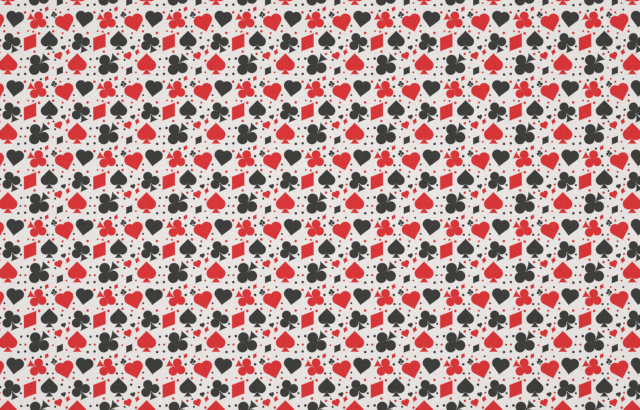
Give the GLSL for this pattern, as a WebGL 2 fragment shader.

```glsl
#version 300 es
precision highp float;
// Printed playing-card suits: a square tile of eight large and six small suits,
// each a signed distance shape, wrapped across the canvas. Hashed dots fill the
// gaps between suits, and a fine grain gives the surface a paper feel.

uniform vec2 u_resolution;
out vec4 fragColor;

const float TILES_ACROSS = 9.225;
const vec2 TILE_OFFSET = vec2(0.433, 0.30);
const float DOT_GRID = 10.0;

const vec3 PAPER = vec3(0.905, 0.89, 0.88);
const vec3 BLACK = vec3(0.24, 0.24, 0.235);
const vec3 RED = vec3(0.84, 0.21, 0.22);

const int DIAMOND = 0, SPADE = 1, CLUB = 2, HEART = 3;

// Placement: centre x, centre y, half size, angle. Kind: suit, 1 if red.
const vec4 LARGE[8] = vec4[8](
  vec4(0.0, 0.0, 0.155, -0.6), vec4(0.277, 0.03, 0.135, 0.0),
  vec4(0.725, 0.0, 0.145, 0.4), vec4(0.11, 0.31, 0.14, -2.04),
  vec4(0.505, 0.275, 0.13, 0.3), vec4(0.78, 0.33, 0.122, -0.15),
  vec4(0.12, -0.33, 0.17, 2.4), vec4(0.68, -0.31, 0.15, 0.0));
const ivec2 LARGE_KIND[8] = ivec2[8](
  ivec2(DIAMOND, 1), ivec2(SPADE, 0), ivec2(CLUB, 0), ivec2(CLUB, 1),
  ivec2(HEART, 1), ivec2(HEART, 0), ivec2(CLUB, 0), ivec2(SPADE, 1));
const vec4 SMALL[6] = vec4[6](
  vec4(0.415, -0.2, 0.056, 0.4), vec4(0.43, -0.41, 0.075, -0.6),
  vec4(0.545, -0.14, 0.045, -0.3), vec4(0.485, -0.08, 0.034, 0.3),
  vec4(0.345, 0.4, 0.045, 0.2), vec4(0.24, 0.48, 0.042, -0.5));
const ivec2 SMALL_KIND[6] = ivec2[6](
  ivec2(HEART, 1), ivec2(DIAMOND, 0), ivec2(DIAMOND, 1),
  ivec2(HEART, 0), ivec2(CLUB, 0), ivec2(DIAMOND, 1));

vec2 hash22(vec2 p) {
  vec3 q = fract(p.xyx * vec3(0.1031, 0.1030, 0.0973));
  q += dot(q, q.yzx + 33.33);
  return fract((q.xx + q.yz) * q.zy);
}

// Suit shapes, each filling about -1 to 1
float diamondShape(vec2 p) {
  const vec2 halfSize = vec2(0.7, 1.0);
  return (dot(abs(p), halfSize.yx) - halfSize.x * halfSize.y) / length(halfSize);
}

// Heart with its tip at the origin and its top near y = 1.1
float heartShape(vec2 p) {
  p.x = abs(p.x);
  if (p.x + p.y > 1.0) return length(p - vec2(0.25, 0.75)) - 0.35355;
  vec2 toNotch = p - vec2(0.0, 1.0);
  vec2 toSide = p - 0.5 * max(p.x + p.y, 0.0);
  return sqrt(min(dot(toNotch, toNotch), dot(toSide, toSide))) * sign(p.x - p.y);
}

float stemShape(vec2 p) {
  float t = clamp((-0.25 - p.y) / 0.75, 0.0, 1.0);
  float halfWidth = 0.07 + 0.32 * t * t;
  return max((abs(p.x) - halfWidth) * 0.8, max(-1.0 - p.y, p.y + 0.1));
}

float spadeShape(vec2 p) {
  float body = heartShape(vec2(p.x, 1.0 - p.y) / 1.5) * 1.5;
  return min(body, stemShape(p));
}

float clubShape(vec2 p) {
  vec2 side = vec2(abs(p.x), p.y);
  float lobes = min(length(p - vec2(0.0, 0.5)), length(side - vec2(0.48, -0.14))) - 0.45;
  return min(min(lobes, length(p) - 0.2), stemShape(p));
}

float suitShape(vec2 p, int suit) {
  if (suit == DIAMOND) return diamondShape(p);
  if (suit == SPADE) return spadeShape(p);
  if (suit == CLUB) return clubShape(p);
  return heartShape(p * 0.58 + vec2(0.0, 0.55)) / 0.58;
}

// Distance to one wrapped suit, and its ink (0 black, 1 red)
vec2 placedSuit(vec2 p, vec4 place, ivec2 kind) {
  vec2 d = p - place.xy;
  d -= floor(d + 0.5);
  float c = cos(place.w), s = sin(place.w);
  vec2 local = vec2(c * d.x + s * d.y, c * d.y - s * d.x) / place.z;
  return vec2(suitShape(local, kind.x) * place.z, float(kind.y));
}

vec2 closer(vec2 a, vec2 b) { return a.x < b.x ? a : b; }

vec2 nearestSuit(vec2 p) {
  vec2 best = vec2(1.0, 0.0);
  for (int i = 0; i < 8; i++) best = closer(best, placedSuit(p, LARGE[i], LARGE_KIND[i]));
  for (int i = 0; i < 6; i++) best = closer(best, placedSuit(p, SMALL[i], SMALL_KIND[i]));
  return best;
}

// One jittered dot per grid cell, kept only where the paper is clear
vec2 nearestDot(vec2 p) {
  vec2 cell = floor(p * DOT_GRID);
  vec2 seed = mod(cell, DOT_GRID);
  vec2 centre = (cell + 0.5 + 0.5 * (hash22(seed + 3.0) - 0.5)) / DOT_GRID;
  vec2 pick = hash22(seed + 41.0);
  if (nearestSuit(centre).x < 0.032) return vec2(1.0, 0.0);
  return vec2(length(p - centre) - mix(0.011, 0.018, pick.x), step(0.5, pick.y));
}

void main() {
  vec2 uv = gl_FragCoord.xy / u_resolution.x;
  vec2 p = uv * TILES_ACROSS - TILE_OFFSET;
  float edge = 0.85 * TILES_ACROSS / u_resolution.x;

  vec2 mark = closer(nearestSuit(p), nearestDot(p));
  vec3 ink = mix(BLACK, RED, mark.y);
  vec3 color = mix(ink, PAPER, smoothstep(-edge, edge, mark.x));

  // Paper grain and a faint darkening to the corners
  color += 0.03 * (hash22(floor(uv * 600.0)).x - 0.5);
  vec2 fromCentre = gl_FragCoord.xy / u_resolution - 0.5;
  color *= 1.01 - 0.07 * dot(fromCentre, fromCentre);
  fragColor = vec4(color, 1.0);
}
```
